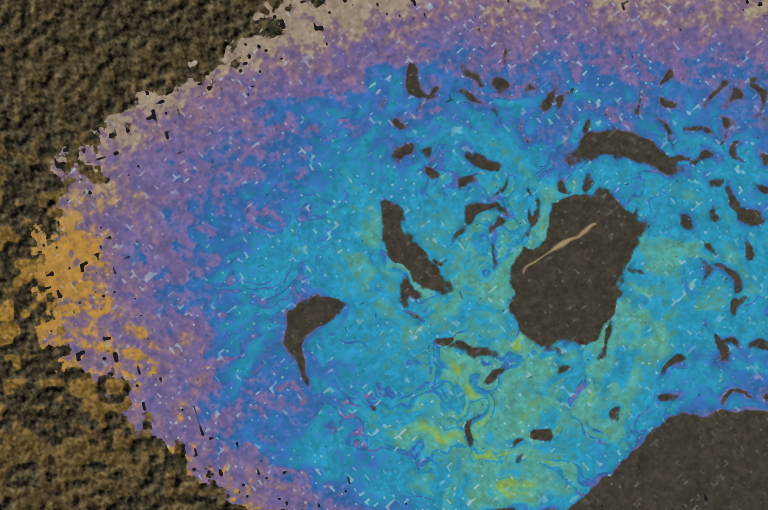
Write a WebGL 1 fragment shader that draws this texture.

```glsl
precision highp float;
// Iridescent oil film on wet asphalt, with a gritty shore and dark torn islands.
uniform vec2 u_resolution;

float hash(vec2 p) {
  vec3 q = fract(p.xyx * 0.1031);
  q += dot(q, q.yzx + 33.33);
  return fract((q.x + q.y) * q.z);
}

float noise(vec2 p) {
  vec2 i = floor(p), f = fract(p);
  f = f * f * (3.0 - 2.0 * f);
  return mix(mix(hash(i), hash(i + vec2(1, 0)), f.x),
             mix(hash(i + vec2(0, 1)), hash(i + vec2(1, 1)), f.x), f.y);
}

float fbm(vec2 p) {
  float sum = 0.0, amp = 0.5;
  for (int i = 0; i < 4; i++) {
    sum += amp * noise(p);
    p = mat2(0.8, 0.6, -0.6, 0.8) * p * 2.03 + 7.3;
    amp *= 0.5;
  }
  return sum;
}

mat2 turn(float a) { return mat2(cos(a), -sin(a), sin(a), cos(a)); }

// Approximate distance to an ellipse bent into a crescent.
float crescent(vec2 q, float angle, vec2 radii, float bend) {
  q = turn(angle) * q;
  q.y += bend * (q.x * q.x / radii.x - 0.4 * radii.x);
  return (length(q / radii) - 1.0) * radii.y;
}

// Slivers scattered one per cell, in canvas units.
float slivers(vec2 p, float scale, float density) {
  vec2 id = floor(p * scale);
  float a = hash(id + 3.1), b = hash(id + 17.7);
  if (hash(id + 41.3) > density) return 1.0;
  vec2 q = fract(p * scale) - 0.5 - 0.3 * (vec2(a, b) - 0.5);
  vec2 radii = vec2(mix(0.14, 0.32, b), mix(0.05, 0.12, a));
  return crescent(q, a * 5.0 - 2.2, radii, b - 0.4) / scale;
}

// Interference colours, from the thick centre to the thin rim.
vec3 filmColor(float t, vec3 rim) {
  vec3 c = mix(vec3(0.50, 0.67, 0.36), vec3(0.32, 0.61, 0.57), smoothstep(-0.08, 0.08, t));
  c = mix(c, vec3(0.17, 0.55, 0.68), smoothstep(0.17, 0.36, t));
  c = mix(c, vec3(0.21, 0.41, 0.65), smoothstep(0.44, 0.60, t));
  c = mix(c, vec3(0.43, 0.38, 0.56), smoothstep(0.60, 0.73, t));
  c = mix(c, vec3(0.50, 0.41, 0.48), smoothstep(0.77, 0.90, t));
  return mix(c, rim, smoothstep(0.89, 0.98, t));
}

void main() {
  vec2 p = gl_FragCoord.xy / u_resolution.y;
  float aa = 1.6 / u_resolution.y;
  vec2 warp = vec2(fbm(p * 6.0), fbm(p * 6.0 + 31.0)) - 0.47;
  float grit = noise(turn(0.5) * p * 85.0);
  float fine = noise(turn(1.1) * p * 180.0);

  // Distance from the middle of the spill: 1 at the shore
  vec2 c = p - vec2(0.95, 0.52);
  float spill = length(c / vec2(c.x < 0.0 ? 0.85 : 1.7, c.y < 0.0 ? 0.62 : 0.55));
  vec2 corner = p - vec2(0.4, 1.0);
  spill += 0.1 * exp(-12.0 * dot(corner, corner));

  // Film thickness, marbled most strongly at the lower right
  vec2 pool = (p - vec2(1.0, 0.1)) * vec2(1.6, 2.2);
  vec2 stir = (p - vec2(1.02, 0.3)) * vec2(1.8, 2.2);
  vec2 pocket = p - vec2(0.97, 0.08);
  float swirl = exp(-dot(stir, stir));
  float t = 0.2 + 0.78 * spill - 0.40 * exp(-dot(pool, pool));
  t -= 0.3 * exp(-28.0 * dot(pocket, pocket));
  t += 0.30 * (fbm(p * vec2(4.0, 6.0) + warp * 1.5) - 0.47);
  float marble = fbm(p * vec2(11.0, 16.0) + warp * 7.0);
  t += (0.22 + 0.65 * swirl) * (marble - 0.47);
  float vein = 1.0 - smoothstep(0.01, 0.06, abs(marble - 0.5));
  t += 0.42 * swirl * vein * smoothstep(0.4, 0.7, noise(p * 17.0 + warp * 6.0));
  t += 0.14 * (noise(p * 42.0 + warp * 9.0) - 0.5) + 0.13 * (grit - 0.5) + 0.09 * (fine - 0.5);

  // Bare islands: one big with a bite, three medium, many slivers
  vec2 torn = p + 0.09 * warp + 0.014 * (vec2(noise(p * 36.0), noise(p * 36.0 + 9.0)) - 0.5);
  float island = crescent(torn - vec2(1.13, 0.46), 0.95, vec2(0.165, 0.11), 0.15);
  island = max(island, 0.05 - length(torn - vec2(1.04, 0.555)));
  for (int i = 0; i < 3; i++) {
    float k = float(i);
    vec2 at = vec2(0.62 + 0.1 * k + 0.1 * k * k, 0.35 + 0.17 * k);
    vec2 radii = vec2(0.092 + 0.008 * k, 0.03);
    island = min(island, crescent(torn - at, 1.05 + 1.34 * k - 0.16 * k * k, radii, 0.7 - 0.5 * k));
  }
  float open = smoothstep(0.58, 0.8, p.x) * (1.0 - smoothstep(0.62, 0.9, spill));
  float small = min(slivers(torn, 8.0, 0.5), slivers(torn + 4.7, 17.0, 0.38));
  island = min(island, small + 0.03 * (1.0 - open));
  float bank = 0.185 * smoothstep(1.03, 1.36, p.x) - 0.008;
  island = min(island, torn.y - bank) + 0.022 * (fbm(p * 40.0) - 0.47);
  t += 0.2 * exp(-max(island, 0.0) / 0.008) * (1.0 - smoothstep(0.5, 0.7, t));

  // Film colour, with cream above and gold at the lower left
  float low = 1.0 - smoothstep(0.52, 0.68, p.y);
  vec3 rim = mix(vec3(0.58, 0.52, 0.45), vec3(0.66, 0.50, 0.24), low);
  vec3 color = filmColor(t, rim) * (0.84 + 0.18 * grit + 0.16 * fine);

  // Smooth wet asphalt inside the islands
  vec3 wet = vec3(0.25, 0.23, 0.195) * (0.80 + 0.22 * grit + 0.22 * fine);
  color = mix(color, wet, 1.0 - smoothstep(-aa, aa, island));

  // Pale dust and dark pits, in irregular clusters
  float cluster = noise(p * 14.0 + 3.0);
  float dust = smoothstep(0.80, 0.96, noise(turn(0.7) * p * 120.0)) * (0.3 + 0.7 * cluster);
  color = mix(color, vec3(0.68, 0.77, 0.80), dust * (island < 0.0 ? 0.3 : 0.75));
  float pits = noise(turn(0.3) * p * 85.0 + 50.0) + 0.16 * smoothstep(0.75, 1.0, spill);
  color = mix(color, vec3(0.12, 0.11, 0.12), smoothstep(0.95, 1.04, pits));

  // Cream thread lying across the big island
  vec2 thread = torn - vec2(1.03, 0.465);
  float along = clamp(dot(thread, vec2(5.4, 2.5)), 0.0, 1.0);
  float threadGap = length(thread - along * vec2(0.153, 0.07)) - 0.008 * noise(p * 30.0);
  color = mix(color, vec3(0.62, 0.55, 0.41), 1.0 - smoothstep(-aa, aa, threadGap));

  // Gritty shore, lit from the upper left and flecked with gold
  float relief = fbm(p * 60.0) - fbm(p * 60.0 + vec2(-0.4, 0.4));
  vec3 shore = vec3(0.24, 0.215, 0.16) * (0.6 + 0.75 * fine) + 0.5 * relief * vec3(1.0, 0.9, 0.68);
  float goldBand = exp(-pow((p.y - 0.38) / 0.24, 2.0));
  float fleck = smoothstep(0.50, 0.62, 0.55 * noise(p * 60.0) + 0.45 * noise(p * 17.0));
  shore = mix(shore, vec3(0.62, 0.47, 0.21) * (0.7 + 0.5 * fine), fleck * (0.12 + 0.75 * goldBand));
  float ragged = spill + 0.28 * (fbm(p * 9.0) - 0.47) + 0.2 * (fbm(p * 48.0) - 0.47);
  float left = 1.0 - smoothstep(0.75, 0.95, p.x);
  color = mix(color, max(shore, 0.03), left * smoothstep(0.99, 1.01, ragged));

  gl_FragColor = vec4(clamp(color, 0.0, 1.0), 1.0);
}
```
